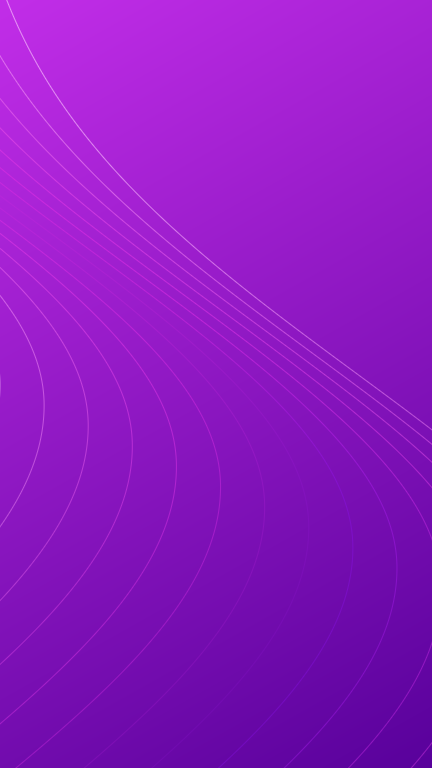
A Shadertoy shader for this background:

```glsl
// Violet diagonal gradient crossed by a family of fine flowing contour lines.
// Every line is the same bell-shaped profile, shifted by a constant step;
// its distance is estimated from the profile and its slope.

// Returns the profile's horizontal offset (x) and its slope (y).
vec2 bellProfile(float y) {
    float spread = y < 0.0 ? 0.685 : 0.757;
    float bell = 1.532 * exp(-0.5 * y * y / (spread * spread));
    return vec2(bell - 1.532, -bell * y / (spread * spread));
}

// Pale outer lines, magenta between, violet on the lower right arms.
vec3 lineColor(float k, vec2 p) {
    vec3 magenta = vec3(0.84, 0.16, 0.88);
    vec3 violet = vec3(0.54, 0.07, 0.92);
    vec3 pale = vec3(0.97, 0.80, 1.0);
    float violetShare = exp(-pow((k - 8.0) / 1.6, 2.0)) * smoothstep(0.7, 1.2, p.y);
    float paleShare = 0.85 * pow(abs(k / 7.0 - 1.0), 3.0) * (1.0 - 0.4 * p.x);
    return mix(mix(magenta, violet, violetShare), pale, paleShare);
}

void mainImage(out vec4 fragColor, in vec2 fragCoord) {
    // Canvas width is one unit; y runs down from the top edge.
    vec2 uv = fragCoord / iResolution.xy;
    vec2 p = vec2(uv.x, (1.0 - uv.y) * 16.0 / 9.0);
    float pixel = 1.0 / iResolution.x;

    // Diagonal background
    vec2 diagonal = vec2(1.0, 16.0 / 9.0);
    float along = dot(p, diagonal) / dot(diagonal, diagonal);
    vec3 color = mix(vec3(0.76, 0.178, 0.91), vec3(0.345, 0.003, 0.607), along);

    // Shifted contour lines
    float halfWidth = 0.0012;
    for (int i = 0; i < 15; i++) {
        float k = float(i);
        vec2 q = p - vec2(0.0, 0.8912) - k * vec2(0.1021, 0.0471);
        vec2 profile = bellProfile(q.y);
        float dist = abs(q.x - profile.x) / sqrt(1.0 + profile.y * profile.y);

        // Share of the pixel's width that the line covers
        float coverage = min(0.5 * pixel, dist + halfWidth)
                       - max(-0.5 * pixel, dist - halfWidth);
        coverage = clamp(coverage / pixel, 0.0, 1.0);

        float opacity = 0.75 - 0.58 * exp(-pow((k - 6.6) / 1.2, 2.0));
        opacity *= mix(1.0, 0.6, smoothstep(0.1, 1.6, p.y));
        color = mix(color, lineColor(k, p), coverage * opacity);
    }

    fragColor = vec4(color, 1.0);
}
```
